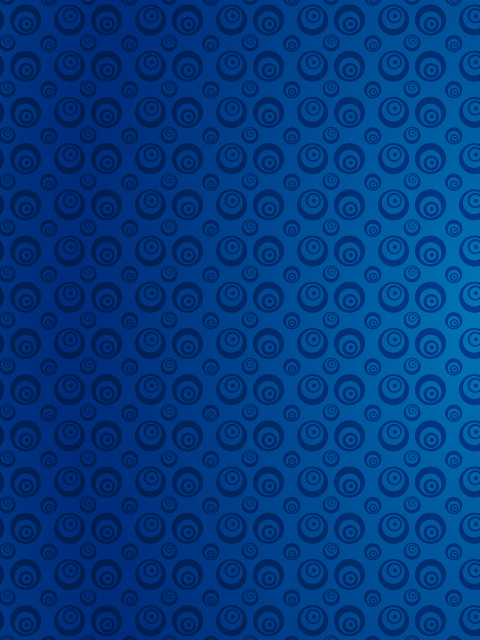
Give the GLSL for this pattern, as a WebGL 1 fragment shader.

```glsl
precision highp float;
// Rows of nested, off-centre rings, large and small in turn, on a blue glow.
// Four wrapped ring motifs make one tile; a stretched radial gradient
// from the right edge tints both the ground and the rings.
uniform vec2 u_resolution;

const vec2 TILE = vec2(1.0, 0.5705);  // lengths are in column widths
const float COLUMNS = 5.926;

// Antialiased coverage of a disc
float disc(vec2 p, vec2 centre, float radius, float pixel) {
  return 1.0 - smoothstep(-0.6 * pixel, 0.6 * pixel, length(p - centre) - radius);
}

// Nested discs, alternately dark and clear, sliding up (lean 1) or down (lean -1)
float eccentricRings(vec2 p, vec2 centre, float radius, float lean, float pixel) {
  vec2 q = (mod(p - centre + 0.5 * TILE, TILE) - 0.5 * TILE) / radius;
  float px = pixel / radius;
  float up = step(0.0, lean);
  float ink = disc(q, vec2(0.0), 1.0, px);
  ink -= disc(q, vec2(-0.02 * up, 0.14 * lean), mix(0.70, 0.73, up), px);
  ink += disc(q, vec2(0.04, 0.28 * lean), 0.49, px);
  ink -= disc(q, vec2(0.06, 0.27 * lean), mix(0.31, 0.37, up), px);
  ink += disc(q, vec2(0.09, 0.26 * lean), 0.13, px);
  return clamp(ink, 0.0, 1.0);
}

void main() {
  vec2 uv = gl_FragCoord.xy / u_resolution.x;
  vec2 p = uv * COLUMNS;
  float pixel = COLUMNS / u_resolution.x;

  // Glow: fades leftwards to a dark band, then lifts slightly again
  float reach = length((uv - vec2(1.02, 0.68)) * vec2(1.0, 0.6));
  float glow = pow(abs(1.0 - reach / 0.88), 1.3);
  vec3 ground = mix(vec3(0.0, 0.17, 0.48), vec3(0.0, 0.47, 0.72), glow);
  vec3 ringColour = mix(vec3(0.0, 0.115, 0.31), vec3(0.015, 0.245, 0.57), glow);

  // Large pair, then the small pair half a row away
  float ink = eccentricRings(p, vec2(0.315, 0.238), 0.192, -1.0, pixel);
  ink += eccentricRings(p, vec2(0.859, 0.238), 0.192, 1.0, pixel);
  ink += eccentricRings(p, vec2(0.602, 0.518), 0.106, -1.0, pixel);
  ink += eccentricRings(p, vec2(0.088, 0.526), 0.105, 1.0, pixel);

  gl_FragColor = vec4(mix(ground, ringColour, clamp(ink, 0.0, 1.0)), 1.0);
}
```
